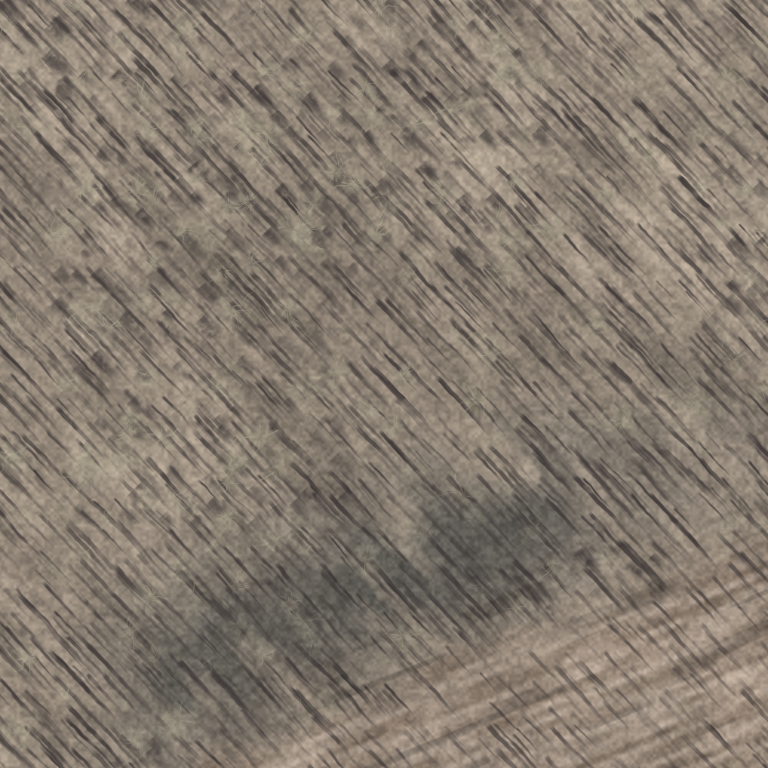
This texture is drawn by a WebGL 1 fragment shader. Its source:

```glsl
precision highp float;
uniform vec2 u_resolution;

#define SHADOW_DIR vec2(0.682, -0.731)
#define FURROW_DIR vec2(0.922, 0.387)
#define SHADOW_LAYERS 6
#define SHADOW_SIZE vec2(0.235, 0.0195)
#define SHADOW_STRENGTH 0.85
#define TUFT_CELL 0.05
#define TUFT_RADIUS 0.042
#define SPOKES 12.0
#define GROUND vec3(0.600, 0.550, 0.493)
#define SHADOW vec3(0.235, 0.212, 0.212)
#define GROVE vec3(0.318, 0.318, 0.302)
#define BRANCH vec3(0.645, 0.617, 0.535)

float hash(vec2 p) {
  vec3 h = fract(vec3(p.xyx) * vec3(0.1031, 0.1030, 0.0973));
  h += dot(h, h.yzx + 33.33);
  return fract((h.x + h.y) * h.z);
}

float noise(vec2 p) {
  vec2 i = floor(p), f = fract(p);
  f = f * f * (3.0 - 2.0 * f);
  return mix(mix(hash(i), hash(i + vec2(1, 0)), f.x),
             mix(hash(i + vec2(0, 1)), hash(i + vec2(1, 1)), f.x), f.y);
}

float fbm(vec2 p) {
  float sum = 0.0, amp = 0.5;
  for (int i = 0; i < 4; i++) {
    sum += amp * noise(p);
    p = p * 2.03 + 17.3;
    amp *= 0.5;
  }
  return sum / 0.9375;
}

// One tapering trunk shadow per cell; q is (along, across) the light.
float trunkShadow(vec2 q, vec2 size, float halfWidth, float seed, float soft) {
  vec2 g = q / size + seed * vec2(3.7, 0.37) + 40.0;
  g.x += hash(vec2(floor(g.y), seed));
  vec2 cell = floor(g) + seed * 31.0;
  float a = hash(cell), b = hash(cell + 7.1), c = hash(cell + 13.7);
  float start = 0.02 + 0.3 * a;
  float t = (fract(g.x) - start) / (0.25 + 0.42 * b);
  float centre = 0.25 + 0.5 * c + 0.24 * (t - 0.5) * (a - 0.5);
  float d = abs(fract(g.y) - centre) * size.y;
  float w = halfWidth * (0.5 + b) * mix(1.3, 0.5, clamp(t, 0.0, 1.0));
  float line = 1.0 - smoothstep(w - soft, w + soft, d);
  float depth = 0.25 + 0.75 * hash(cell + 3.3);
  return line * depth * smoothstep(0.0, 0.08, t) * (1.0 - smoothstep(0.35, 1.0, t));
}

// Bare crown: ragged pale haze with a few crooked branches.
float crown(vec2 p, vec2 id, float soft) {
  float radius = TUFT_RADIUS * (0.55 + 0.5 * hash(id + 2.2));
  p += 0.010 * (vec2(noise(p * 90.0 + id * 7.0), noise(p * 90.0 + id * 7.0 + 40.0)) - 0.5);
  float r = length(p) / radius;
  float turn = atan(p.y, p.x + 1e-5) / 6.28318 * SPOKES;
  vec2 key = id + floor(turn) * 5.3;
  float reach = 0.2 + 0.8 * hash(key);
  float bend = 0.25 + 0.5 * hash(key + 3.1);
  float d = abs(fract(turn) - bend) * 6.28318 / SPOKES * length(p);
  float branch = (1.0 - smoothstep(0.0, 0.0004 + soft, d)) * (1.0 - smoothstep(reach * 0.5, reach, r));
  branch *= smoothstep(0.2, 0.8, hash(key + 8.8)) * smoothstep(0.0, 0.2, r);
  float haze = exp(-r * r * 3.2) * smoothstep(0.1, 0.75, fbm(p * 100.0 + id * 9.0));
  return 0.55 * branch + 0.75 * haze;
}

float crowns(vec2 uv, float soft) {
  float sum = 0.0;
  vec2 base = floor(uv / TUFT_CELL);
  for (int j = -1; j <= 1; j++) {
    for (int i = -1; i <= 1; i++) {
      vec2 id = base + vec2(i, j) + 50.0;
      vec2 centre = (id - 50.0 + vec2(hash(id), hash(id + 21.7))) * TUFT_CELL;
      float vigour = smoothstep(0.3, 0.95, hash(id + 5.9) + 0.7 * noise(centre * 5.0 + 3.0) - 0.15);
      sum += vigour * crown(uv - centre, id, soft);
    }
  }
  return min(sum, 1.0);
}

void main() {
  vec2 uv = gl_FragCoord.xy / u_resolution;
  float soft = max(0.0013, 0.7 / min(u_resolution.x, u_resolution.y));
  vec2 q = vec2(dot(uv, SHADOW_DIR), dot(uv, vec2(-SHADOW_DIR.y, SHADOW_DIR.x)));
  vec2 f = vec2(dot(uv, FURROW_DIR), dot(uv, vec2(-FURROW_DIR.y, FURROW_DIR.x)));
  q.y += 0.003 * (noise(uv * 30.0) - 0.5) + 0.0012 * (noise(uv * 120.0) - 0.5);

  // Regions: open field at the lower right, dark grove along its edge.
  float edge = f.y + 0.105 + 0.07 * (fbm(uv * 14.0) - 0.5);
  float field = 1.0 - smoothstep(-0.03, 0.03, edge);
  vec2 g = (f - vec2(0.62, 0.035)) / vec2(0.33, 0.105);
  vec2 k = (uv - vec2(0.25, 0.09)) / vec2(0.09, 0.13);
  float ragged = fbm(vec2(q.x * 7.0, q.y * 20.0) + 8.0);
  float grove = (exp(-dot(g, g)) + 0.6 * exp(-dot(k, k))) * smoothstep(0.2, 0.62, ragged);
  grove *= 1.0 - 0.9 * field;

  // Ground: broad patches, fine grain and litter drawn out along the light.
  float patches = fbm(uv * 8.0 + 4.0) - 0.5;
  float bands = fbm(vec2(q.x * 5.0, q.y * 24.0) + 70.0) - 0.5;
  float grain = noise(uv * 130.0) + noise(uv * 250.0 + 9.0) - 1.0;
  float litter = noise(vec2(q.x * 30.0, q.y * 150.0) + 30.0) - 0.5;
  float furrow = noise(vec2(f.x * 16.0, f.y * 120.0) + 60.0) - 0.5;
  vec3 color = GROUND * (1.0 + 0.26 * patches + 0.17 * grain + (0.36 * bands + 0.12 * litter) * (1.0 - field));
  color += field * (vec3(0.008, -0.004, -0.004) + 0.19 * furrow);
  color = mix(color, GROVE * (1.0 + 0.25 * grain), min(0.95 * grove, 0.85));

  // Long trunk shadows, sparser in the field, broken up by the ground.
  float lit = 1.0;
  float broken = 0.55 + 0.45 * smoothstep(0.2, 0.6, noise(vec2(q.x * 70.0, q.y * 140.0)));
  for (int i = 0; i < SHADOW_LAYERS; i++) {
    float n = float(i);
    float s = trunkShadow(q, SHADOW_SIZE * (0.75 + 0.1 * n), 0.0019, n + 1.0, soft);
    lit *= 1.0 - SHADOW_STRENGTH * broken * s * (1.0 - field * (i < 3 ? 0.2 : 0.9));
  }

  // Short blurred crown shadows, gathered in patches.
  float blot = trunkShadow(q, vec2(0.085, 0.032), 0.006, 11.0, 0.005);
  blot = max(blot, trunkShadow(q, vec2(0.07, 0.027), 0.005, 15.0, 0.005));
  blot *= smoothstep(0.15, 0.6, fbm(uv * 75.0));
  lit *= 1.0 - 0.8 * blot * (1.0 - field) * smoothstep(0.25, 0.65, noise(uv * 5.0 + 3.0));
  color = mix(SHADOW, color, lit);

  // Faint furrow tracks near the field edge.
  float track = smoothstep(0.7, 0.95, noise(vec2(f.x * 9.0, f.y * 80.0) + 90.0));
  color *= 1.0 - 0.2 * track * (1.0 - smoothstep(0.0, 0.12, edge));

  float tuft = crowns(uv, soft) * (1.0 - 0.9 * field) * (1.0 - 0.55 * min(grove, 1.0));
  color = mix(color, BRANCH * (1.0 + 0.14 * grain), 0.72 * tuft);
  gl_FragColor = vec4(color, 1.0);
}
```
